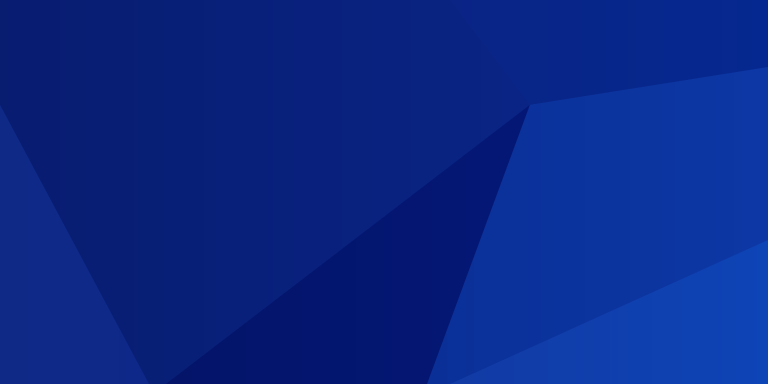
Write a Shadertoy shader that draws this background.

```glsl
// Coverage of the half-plane to the right of the line from a to b
float rightOf(vec2 p, vec2 a, vec2 b) {
    vec2 d = normalize(b - a);
    float dist = dot(p - a, vec2(d.y, -d.x));
    return clamp(0.5 + dist * iResolution.y, 0.0, 1.0);
}

// Horizontal gradient between two colours over the span x0..x1
vec3 ramp(float x, float x0, float x1, vec3 from, vec3 to) {
    return mix(from, to, clamp((x - x0) / (x1 - x0), 0.0, 1.0));
}

void mainImage(out vec4 fragColor, in vec2 fragCoord) {
    vec2 p = fragCoord / iResolution.xy * vec2(2.0, 1.0);
    vec2 hub = vec2(1.380, 0.727); // where the facets meet

    // Broad base facet
    vec3 color = ramp(p.x, 0.0, 1.38, vec3(0.030, 0.112, 0.440), vec3(0.036, 0.142, 0.520));

    // Lighter left corner
    vec3 leftFacet = ramp(p.x, 0.0, 0.39, vec3(0.058, 0.162, 0.530), vec3(0.052, 0.158, 0.535));
    color = mix(color, leftFacet, rightOf(p, vec2(0.0, 0.727), vec2(0.388, 0.0)));

    // Dark wedge below the hub
    vec3 wedge = ramp(p.x, 0.43, 1.38, vec3(0.010, 0.078, 0.410), vec3(0.016, 0.092, 0.462));
    color = mix(color, wedge, rightOf(p, vec2(0.432, 0.0), hub));

    // Upper right facet, barely set off from the base
    vec3 topFacet = ramp(p.x, 1.17, 2.0, vec3(0.036, 0.142, 0.522), vec3(0.020, 0.158, 0.565));
    color = mix(color, topFacet, rightOf(p, hub, vec2(1.172, 1.0)));

    // Bright right facet
    vec3 rightFacet = ramp(p.x, 1.11, 2.0, vec3(0.040, 0.188, 0.595), vec3(0.050, 0.218, 0.645));
    float rightMask = rightOf(p, vec2(1.112, 0.0), hub) * rightOf(p, hub, vec2(2.0, 0.8255));
    color = mix(color, rightFacet, rightMask);

    // Brightest lower right corner
    vec3 cornerFacet = ramp(p.x, 1.17, 2.0, vec3(0.070, 0.230, 0.645), vec3(0.052, 0.266, 0.715));
    color = mix(color, cornerFacet, rightOf(p, vec2(1.172, 0.0), vec2(2.0, 0.375)));

    fragColor = vec4(color, 1.0);
}
```
